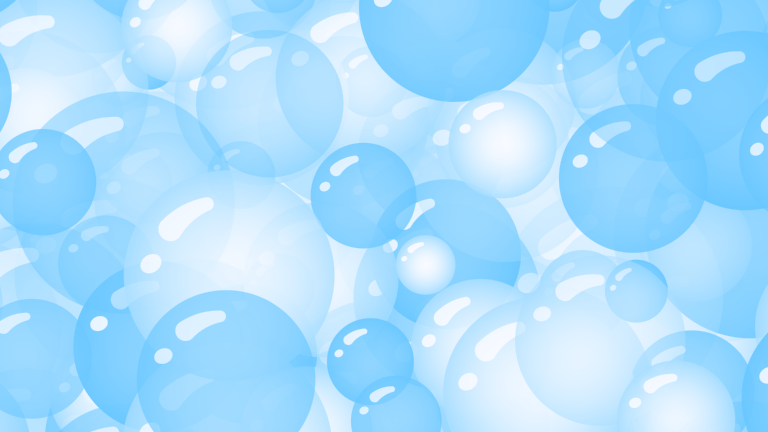
Give the GLSL for this pattern, as a WebGL 1 fragment shader.

```glsl
precision highp float;
// Overlapping translucent soap bubbles in sky blue and white.
// Evenly scattered discs with radial shading are layered back to front;
// each carries a curved glint and a small round spot near its upper left rim.

uniform vec2 u_resolution;

const int BUBBLE_COUNT = 125;
const float MIN_RADIUS = 0.062;      // in canvas heights
const float MAX_RADIUS = 0.27;
const float MARGIN = 0.16;           // scatter area beyond the canvas
const float BLUE_SHARE = 0.44;
const float MIN_OPACITY = 0.28;
const float MAX_OPACITY = 1.0;

// Lightness runs from 0 (deep blue) to 1 (white).
const vec3 DEEP_BLUE = vec3(0.38, 0.77, 1.0);
const vec3 WHITE = vec3(1.0, 0.99, 1.0);
const float BACKGROUND = 0.75;
const vec2 BLUE_SHADE = vec2(0.27, 0.05);   // centre, rim
const vec2 PALE_SHADE = vec2(0.98, 0.46);

// Highlight geometry, relative to the bubble radius
const float GLINT_ANGLE = 1.97;
const float GLINT_JITTER = 0.35;
const float GLINT_ORBIT = 0.71;
const float GLINT_HALF_SPAN = 0.30;
const vec2 GLINT_THICKNESS = vec2(0.065, 0.115);
const float SPOT_ANGLE = 0.82;
const float SPOT_ORBIT = 0.75;
const float SPOT_RADIUS = 0.095;
const float HIGHLIGHT_OPACITY = 0.85;

float hash(float n) {
  return fract(sin(n * 12.9898 + 4.137) * 43758.547);
}

vec2 direction(float angle) {
  return vec2(cos(angle), sin(angle));
}

// Tapered arc plus oval spot; the x axis points at the middle of the arc.
float highlightDistance(vec2 p) {
  float along = clamp(atan(p.y, p.x) / GLINT_HALF_SPAN, -1.0, 1.0);
  float thickness = mix(GLINT_THICKNESS.x, GLINT_THICKNESS.y, 0.5 + 0.5 * along);
  float glint = length(p - GLINT_ORBIT * direction(along * GLINT_HALF_SPAN)) - thickness;

  vec2 toSpot = p - SPOT_ORBIT * direction(SPOT_ANGLE);
  float spot = length(toSpot * vec2(1.12, 0.9)) - SPOT_RADIUS;
  return min(glint, spot);
}

// Antialiased coverage of a signed distance
float coverage(float dist, float pixel) {
  return clamp(0.5 - dist / pixel, 0.0, 1.0);
}

void main() {
  vec2 uv = gl_FragCoord.xy / u_resolution.y;
  vec2 canvas = vec2(u_resolution.x / u_resolution.y, 1.0);
  float pixel = 1.2 / u_resolution.y;
  float lightness = BACKGROUND;

  for (int i = 0; i < BUBBLE_COUNT; i++) {
    float id = float(i) + 1.0;

    // Low-discrepancy scatter with jitter keeps the cover even but irregular
    vec2 jitter = vec2(hash(id + 0.31), hash(id + 57.7)) - 0.5;
    vec2 cell = fract(id * vec2(0.75488, 0.56984) + 0.12 * jitter);
    vec2 center = cell * (canvas + 2.0 * MARGIN) - MARGIN;
    float radius = mix(MIN_RADIUS, MAX_RADIUS, pow(hash(id + 131.3), 1.25));

    vec2 p = (uv - center) / radius;
    float dist = length(p);
    float localPixel = pixel / radius;
    if (dist > 1.0 + localPixel) continue;

    // Body: blue or pale, shaded from centre to rim
    float opacity = mix(MIN_OPACITY, MAX_OPACITY, hash(id + 211.9));
    vec2 shade = hash(id + 301.1) < BLUE_SHARE ? BLUE_SHADE : PALE_SHADE;
    float body = mix(shade.x, shade.y, pow(min(dist, 1.0), 1.7));
    lightness = mix(lightness, body, opacity * coverage(dist - 1.0, localPixel));

    // Highlights, fainter on more transparent bubbles
    vec2 axis = direction(GLINT_ANGLE + GLINT_JITTER * (hash(id + 409.3) - 0.3));
    vec2 turned = vec2(dot(p, axis), dot(p, vec2(-axis.y, axis.x)));
    float shine = HIGHLIGHT_OPACITY * mix(0.45, 1.0, opacity);
    lightness = mix(lightness, 1.0, shine * coverage(highlightDistance(turned), localPixel));
  }

  gl_FragColor = vec4(mix(DEEP_BLUE, WHITE, lightness), 1.0);
}
```
